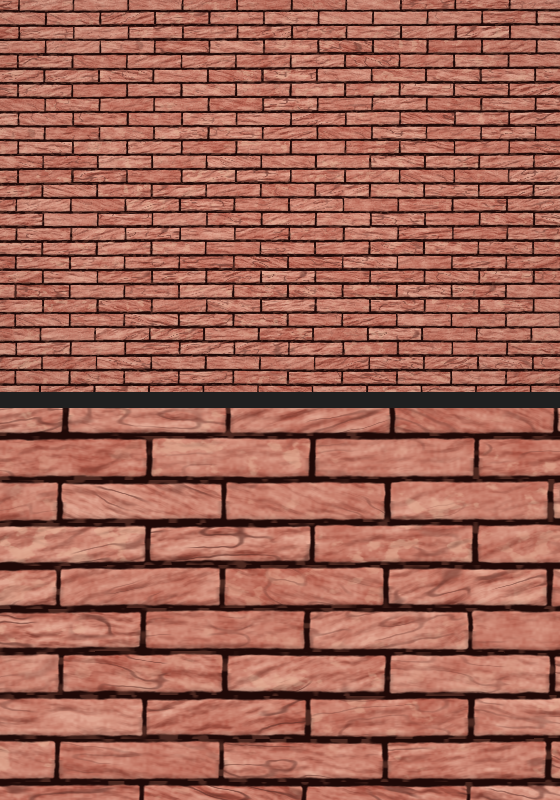
Top, the full canvas; bottom, a detail of the centre.
Write a Shadertoy shader that draws this texture.

```glsl
// Running-bond wall of creased, weathered red bricks with dark recessed joints.

float hash(vec2 p) {
    vec3 q = fract(p.xyx * 0.1031);
    q += dot(q, q.yzx + 33.33);
    return fract((q.x + q.y) * q.z);
}

float noise(vec2 p) {
    vec2 i = floor(p), f = fract(p);
    f = f * f * (3.0 - 2.0 * f);
    return mix(mix(hash(i), hash(i + vec2(1, 0)), f.x),
               mix(hash(i + vec2(0, 1)), hash(i + vec2(1, 1)), f.x), f.y);
}

float fbm(vec2 p) {
    float sum = 0.0, gain = 0.53;
    for (int i = 0; i < 4; i++) {
        sum += gain * noise(p);
        p = mat2(1.6, 1.2, -1.2, 1.6) * p + 7.3;
        gain *= 0.5;
    }
    return sum;
}

// Coordinates stretched along the slanted, wavy folds of the clay
vec2 foldSpace(vec2 p, float slant, float seed) {
    p.y += slant * p.x + 0.22 * (fbm(p * vec2(1.2, 1.8) + seed) - 0.5);
    return p * vec2(1.2, 4.6) + seed;
}

float roundedBox(vec2 p, vec2 halfSize, float radius) {
    vec2 q = abs(p) - halfSize + radius;
    return length(max(q, 0.0)) + min(max(q.x, q.y), 0.0) - radius;
}

void mainImage(out vec4 fragColor, in vec2 fragCoord) {
    vec2 uv = fragCoord / iResolution.xy;
    float pixel = 27.27 / iResolution.y;

    // Courses counted from the top, with a slight lean of the whole wall
    float v = (1.0 - uv.y) * 27.27 + 0.24 + 0.1 * (uv.x - 0.5) * uv.y;
    v += 0.07 * (noise(vec2(uv.x * 7.0, v * 0.6)) - 0.5);
    float row = floor(v);
    float u = uv.x * 10.27 - 0.36 + 0.09 * (1.0 - uv.y);
    u -= 0.48 * mod(row, 2.0) + 0.04 * (hash(vec2(row, 91.0)) - 0.5);
    vec2 id = vec2(floor(u), row) + 40.0;

    // Position inside the brick, in units of one course height
    vec2 p = (vec2(fract(u), fract(v)) - 0.5) * vec2(3.8, 1.0);
    float tint = hash(id), rough = hash(id + 17.0), chalk = hash(id + 53.0);
    float slant = 0.6 * (hash(id + 71.0) - 0.5);
    float seed = 60.0 * hash(id + 29.0);

    // Brick outline with uneven, nibbled edges
    vec2 halfSize = vec2(1.855, 0.435) - vec2(0.03, 0.035) * vec2(chalk, rough);
    float edge = roundedBox(p, halfSize, 0.05);
    edge += 0.07 * (fbm(p * vec2(2.5, 4.0) + seed) - 0.5);
    float soft = max(pixel * 0.6, 0.03);
    float brick = 1.0 - smoothstep(-soft, soft, edge);

    // Folded relief lit from above
    vec2 fold = foldSpace(p, slant, seed);
    float relief = fbm(fold) - fbm(foldSpace(p + vec2(0.03, 0.09), slant, seed));
    float torn = smoothstep(0.4, 0.65, noise(p * vec2(1.0, 1.7) + seed + 9.0));
    torn *= 0.25 + 0.75 * rough;
    float crease = (1.0 - smoothstep(0.01, 0.1, abs(noise(fold) - 0.5))) * torn;

    // Clay tone: brick tint, pale lime patches and fine grain
    float blotch = fbm(p * vec2(1.6, 2.6) + seed + 31.0);
    float grain = noise(p * 13.0 + seed) - 0.5;
    float tone = 0.46 + 0.4 * (tint - 0.5) + 1.1 * (blotch - 0.5) + 0.35 * grain;
    tone += relief * (0.9 + 1.4 * rough);
    vec3 clay = mix(vec3(0.70, 0.385, 0.32), vec3(0.83, 0.59, 0.515), clamp(tone, -0.3, 1.2));
    float lime = smoothstep(0.56, 0.72, fbm(p * vec2(2.2, 3.5) + seed + 47.0));
    clay = mix(clay, vec3(0.87, 0.67, 0.57), lime * chalk * 0.65);
    clay *= 1.0 + 0.35 * min(relief, 0.0) * (1.0 + rough);
    clay = mix(clay, vec3(0.36, 0.18, 0.15), crease * 0.62);

    // Worn rim: pale upper lip, shaded underside
    float rim = smoothstep(-0.13, 0.0, edge);
    clay *= 1.0 + rim * (p.y < 0.0 ? 0.04 : -0.14);

    // Deep joints with a few crumbs of mortar
    float crumb = smoothstep(0.6, 0.85, noise(vec2(u * 16.0, v * 5.0)));
    vec3 joint = mix(vec3(0.12, 0.035, 0.028), vec3(0.36, 0.20, 0.16), crumb * 0.7);

    vec3 color = mix(joint, clay, brick);
    vec2 corner = uv - 0.5;
    color *= 1.03 - 0.16 * dot(corner, corner);
    fragColor = vec4(color, 1.0);
}
```
